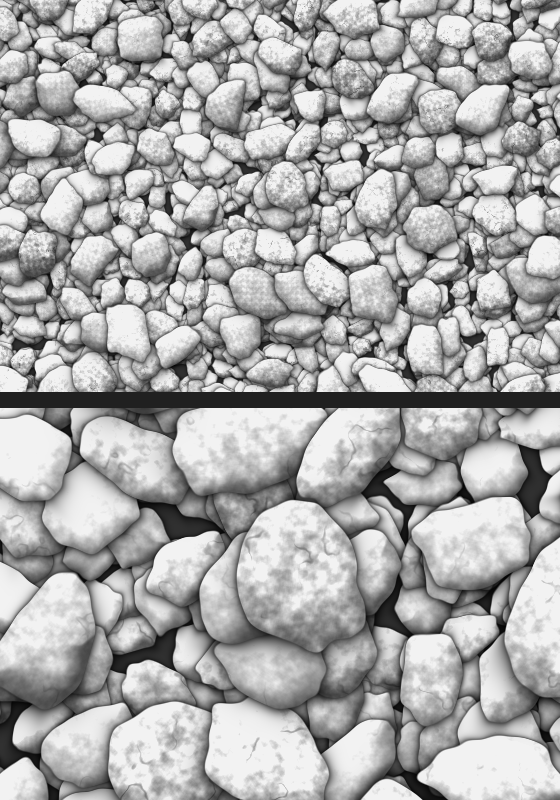
Top, the full canvas; bottom, a detail of the centre.
Write a Shadertoy shader that draws this texture.

```glsl
float hash(vec2 p) {
    return fract(sin(dot(p, vec2(127.1, 311.7))) * 43758.5453);
}

float noise(vec2 p) {
    vec2 i = floor(p), f = fract(p);
    f = f * f * (3.0 - 2.0 * f);
    return mix(mix(hash(i), hash(i + vec2(1, 0)), f.x),
               mix(hash(i + vec2(0, 1)), hash(i + vec2(1, 1)), f.x), f.y);
}

float fbm(vec2 p) {
    float sum = 0.0, amp = 0.53;
    for (int i = 0; i < 4; i++) {
        sum += amp * noise(p);
        p = mat2(1.6, 1.2, -1.2, 1.6) * p + 7.3;
        amp *= 0.5;
    }
    return sum;
}

// Rounded random polygon: xy = outward gradient, z = signed distance
vec3 pebbleShape(vec2 q, vec2 id) {
    float sharpness = mix(7.0, 22.0, hash(id + 3.1));
    float total = 0.0;
    vec2 gradient = vec2(0);
    for (int i = 0; i < 7; i++) {
        float k = float(i);
        float angle = (k + 0.7 * hash(id + k * 1.7)) * 6.2832 / 7.0;
        vec2 side = vec2(cos(angle), sin(angle));
        float reach = 0.8 + 0.33 * hash(id + k * 2.3 + 11.0);
        float weight = exp(sharpness * (dot(q, side) - reach));
        total += weight;
        gradient += weight * side;
    }
    return vec3(gradient / total, log(total) / sharpness);
}

// A broken face that leans away beyond a wavy ridge line
vec2 brokenFace(vec2 q, vec2 id) {
    float angle = 6.2832 * hash(id + 14.3);
    vec2 away = vec2(cos(angle), sin(angle));
    float ridge = dot(q, away) - 0.5 * hash(id + 15.9) + 0.25 * (noise(q * 4.0 + id) - 0.5);
    return away * smoothstep(-0.06, 0.06, ridge) * 0.75 * hash(id + 16.2);
}

// Lit stone surface with grain, pits and thin cracks
float pebbleTone(vec2 slope, float depth, vec2 grainPos, vec2 id) {
    float rough = hash(id + 5.7);
    rough = 0.25 + 0.75 * rough * rough;
    vec2 tilt = vec2(hash(id + 8.2), hash(id + 9.4)) - 0.5;
    vec2 bump = vec2(fbm(grainPos * 65.0), fbm(grainPos * 65.0 + 31.0)) - 0.5;
    float edge = 1.0 - clamp(depth, 0.0, 1.0);
    vec2 lean = slope * edge * edge * edge + tilt * 0.4 + bump * rough * 1.3;
    float diffuse = max(dot(normalize(vec3(lean, 0.8)), vec3(-0.25, 0.55, 0.8)), 0.0);

    float grain = fbm(grainPos * 150.0);
    float vein = abs(fbm(grainPos * 28.0 + 57.0) - 0.5);
    float crack = (1.0 - smoothstep(0.0, 0.03, vein)) * smoothstep(0.4, 0.7, noise(grainPos * 40.0));
    float albedo = mix(0.84, 1.12, hash(id + 6.6));
    albedo *= 1.0 + (grain - 0.5) * (0.15 + 0.5 * rough);
    albedo *= 1.0 - 0.35 * rough * crack;
    return min(albedo * (0.36 + 0.8 * diffuse), 0.95);
}

void mainImage(out vec4 fragColor, in vec2 fragCoord) {
    vec2 p = fragCoord / iResolution.y;
    float tone = 0.2;

    // Two beds of small stones, then larger and sparser ones on top
    for (int layer = 0; layer < 5; layer++) {
        float level = max(float(layer) - 1.0, 0.0);
        float cellSize = 0.055 * pow(1.31, level);
        vec2 shift = vec2(0.37, 0.61) * float(layer);
        vec2 cell = floor(p / cellSize + shift);

        for (int y = -1; y <= 1; y++)
        for (int x = -1; x <= 1; x++) {
            vec2 home = cell + vec2(x, y);
            vec2 id = home + 71.3 * float(layer) + 4.0;
            if (hash(id + 1.9) > 1.0 - 0.23 * level) continue;

            // Place, turn and stretch the stone
            vec2 jitter = 0.7 * (vec2(hash(id), hash(id + 2.6)) - 0.5);
            vec2 rel = p - (home + 0.5 + jitter - shift) * cellSize;
            float radius = cellSize * mix(0.42, 0.56, hash(id + 4.4));
            if (length(rel) > 2.0 * radius) continue;
            float angle = 6.2832 * hash(id + 7.5);
            mat2 turn = mat2(cos(angle), sin(angle), -sin(angle), cos(angle));
            float stretch = mix(1.0, 1.32, hash(id + 12.8));
            vec2 axes = vec2(stretch, 1.0 / stretch);
            vec2 local = turn * rel;
            vec2 q = local / (radius * axes);

            vec3 shape = pebbleShape(q, id);
            vec2 slope = (shape.xy / axes) * turn;
            float dist = shape.z + 0.12 * (noise(q * 3.0 + id * 5.0) - 0.5);

            // Contact shadow, longer on the lower side
            float falloff = 10.0 / (1.0 - 0.45 * clamp(slope.y, -1.0, 1.0));
            tone *= 1.0 - 0.7 * exp(-falloff * max(dist, 0.0));

            float soft = 0.9 / (iResolution.y * radius);
            if (dist < soft) {
                vec2 face = brokenFace(q, id) * turn;
                float edge = max(1.0 + min(dist, 0.0), 0.3);
                float stone = pebbleTone(slope + face / edge, -dist, local + id * 0.37, id);
                tone = mix(stone, tone, smoothstep(-soft, soft, dist));
            }
        }
    }
    fragColor = vec4(vec3(tone), 1.0);
}
```
